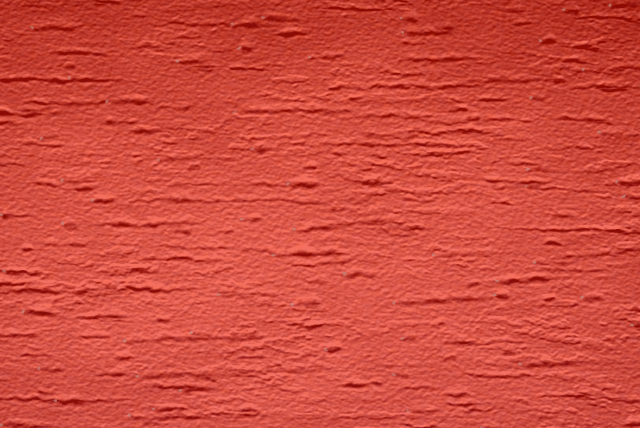
Reproduce this texture procedurally as a Shadertoy shader.

```glsl
// Red painted plaster marked by ragged horizontal scratches.
// Scattered wavy grooves with lit lips lie over embossed gradient noise,
// and the summed light picks a tone between a deep and a pale red.

#define DEEP_RED vec3(0.61, 0.105, 0.078)
#define PALE_RED vec3(0.905, 0.385, 0.325)
#define CHIP_GREY vec3(0.76, 0.55, 0.52)
#define BASE_TONE 0.86
#define GRAIN_SCALE vec2(68.0, 108.0)
#define GRAIN_DEPTH 0.50
#define TORN_DEPTH 0.80
#define GROOVE_DARK 0.95
#define LIP_LIGHT 0.42
#define GROOVE_WIDTH 0.0047
#define WARMTH_SWING 0.045

vec2 hash2(vec2 p) {
    vec3 q = fract(p.xyx * vec3(0.1031, 0.1030, 0.0973));
    q += dot(q, q.yzx + 33.33);
    return fract((q.xx + q.yz) * q.zy);
}

// Gradient noise, roughly -0.7 to 0.7
float noise(vec2 p) {
    vec2 i = floor(p), f = p - i;
    vec2 u = f * f * f * (f * (f * 6.0 - 15.0) + 10.0);
    vec4 corner;
    for (int k = 0; k < 4; k++) {
        vec2 o = vec2(k & 1, k >> 1);
        corner[k] = dot(hash2(i + o + 71.0) * 2.0 - 1.0, f - o);
    }
    return mix(mix(corner.x, corner.y, u.x), mix(corner.z, corner.w, u.x), u.y);
}

// Smooth bump of height one around zero
float bell(float x) {
    return exp(-x * x);
}

// Height of the fine grain plus patches of torn, stretched flakes
float relief(vec2 p) {
    float grain = noise(p * GRAIN_SCALE) + 0.6 * noise(p * GRAIN_SCALE * 1.7 + 17.0);
    float flakes = noise(p * vec2(9.0, 46.0) + 5.0)
                 + 0.6 * noise(p * vec2(30.0, 80.0) + 31.0)
                 + 0.35 * noise(p * vec2(75.0, 130.0) + 57.0);
    float patches = smoothstep(-0.25, 0.35, noise(p * vec2(2.6, 7.0) + 9.0));
    return GRAIN_DEPTH * grain
         + TORN_DEPTH * patches * smoothstep(-0.02, 0.38, flakes);
}

// Scattered grooves, one per cell: x = shadow, y = lit lip, z = pale chip
vec3 grooves(vec2 p, vec2 cell, vec2 halfRange, float share, float seed) {
    vec3 result = vec3(0.0);
    vec2 home = floor(p / cell);
    for (int j = -1; j <= 1; j++)
    for (int i = -1; i <= 1; i++) {
        vec2 id = home + vec2(i, j);
        vec2 place = hash2(id + seed);
        vec2 kind = hash2(id + seed + 40.7);
        vec2 look = hash2(id + seed + 83.1);
        if (kind.x > share) continue;

        float halfLength = mix(halfRange.x, halfRange.y, kind.y * kind.y);
        vec2 d = p - (id + place) * cell;
        if (abs(d.x) > 1.4 * halfLength) continue;
        float tilt = (look.x - 0.4) * 0.07;
        d.y -= d.x * tilt + 0.011 * noise(vec2(p.x * 9.0, look.y * 50.0))
             + 0.006 * noise(vec2(p.x * 42.0, look.x * 50.0));

        // Ragged strength along the length, tapering at both ends
        float wear = noise(vec2(p.x * 26.0, look.y * 90.0 + 3.0));
        float ends = 1.0 - smoothstep(0.45, 1.0, abs(d.x) / halfLength + 0.4 * wear);
        float strength = ends * mix(0.5, 1.0, look.y) * clamp(0.95 + 1.2 * wear, 0.25, 1.25);
        float width = GROOVE_WIDTH * max(0.65 + 0.5 * look.x + 0.7 * wear, 0.4)
                    * mix(0.6, 1.0, ends);
        float shadow = bell(d.y / width);
        float lip = bell((d.y - 2.4 * width) / (1.4 * width))
                  + 0.5 * bell((d.y + 2.0 * width) / width);

        // Flaked chip at the left end of a few grooves
        vec2 c = d + vec2(halfLength * 0.8, -0.004);
        float chipSize = length(c * vec2(0.8, 1.0)) + 0.005 * noise(p * 140.0);
        float chip = (1.0 - smoothstep(0.0015, 0.005, chipSize)) * step(0.7, look.x);
        result = max(result, vec3(shadow * strength, lip * strength, chip));
    }
    return result;
}

void mainImage(out vec4 fragColor, in vec2 fragCoord) {
    vec2 uv = fragCoord / iResolution.xy;
    vec2 p = fragCoord / iResolution.y;

    // Long grooves, middling scratches and short nicks
    vec2 bent = p + 0.005 * vec2(0.0, noise(p * vec2(30.0, 45.0)));
    vec3 marks = grooves(bent, vec2(0.48, 0.072), vec2(0.09, 0.32), 0.75, 11.0);
    marks = max(marks, grooves(bent, vec2(0.25, 0.058), vec2(0.05, 0.14), 0.55, 137.0));
    marks = max(marks, grooves(bent, vec2(0.12, 0.044), vec2(0.02, 0.06), 0.42, 271.0));

    // Light from above, sensed as the height change along its direction
    float slope = relief(p) - relief(p + vec2(-0.0015, 0.0045));

    // Broad falloff: darker toward the top and the corners
    vec2 side = uv - vec2(0.45, 0.34);
    float falloff = dot(side * side, vec2(0.65, 1.1));
    float mottling = 0.16 * noise(p * vec2(3.0, 6.0)) + 0.12 * noise(p * vec2(11.0, 26.0));

    float tone = BASE_TONE - falloff + mottling + slope;
    tone += LIP_LIGHT * marks.y * (1.0 - marks.x) - GROOVE_DARK * marks.x;
    vec3 color = mix(DEEP_RED, PALE_RED, clamp(tone, -0.22, 1.18));

    // Cooler and warmer grains, warmest near the top
    float cool = noise(p * vec2(45.0, 75.0) + 23.0) + 0.25 - 0.6 * uv.y;
    color += WARMTH_SWING * cool * vec3(-0.4, 0.2, 1.0);
    color = mix(color, CHIP_GREY, 0.65 * marks.z);
    fragColor = vec4(color, 1.0);
}
```
